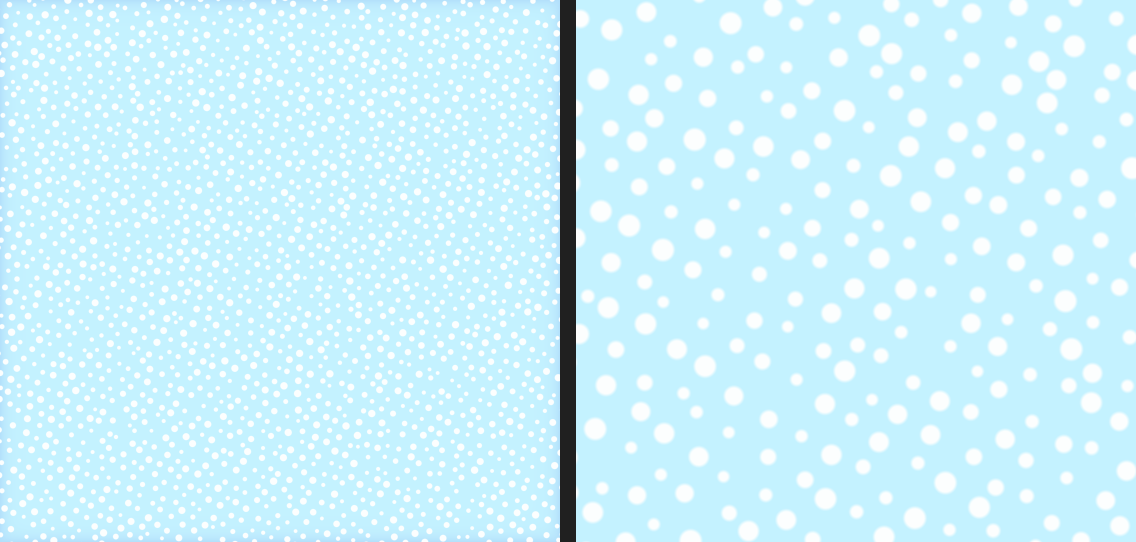
Left: the whole. Right: its middle third, enlarged.
This pattern is drawn by a Shadertoy shader. Its source:

```glsl
// Three random values in 0..1 for a cell
vec3 hash3(vec2 cell) {
    vec3 p = fract(vec3(cell.xyx) * vec3(0.1031, 0.1030, 0.0973));
    p += dot(p, p.yxz + 33.33);
    return fract((p.xxy + p.yzz) * p.zyx);
}

// Coverage of one dot per cell; every dot stays inside its own cell
float scatteredDots(vec2 p, float softness) {
    // Slide each row by a random amount to break up the columns
    float row = floor(p.y);
    p.x += 7.0 * hash3(vec2(row + 200.0, 91.0)).x;

    vec2 cell = floor(p);
    vec3 rnd = hash3(cell + 200.0);
    float radius = mix(0.15, 0.3, rnd.z);
    vec2 jitter = (2.0 * rnd.xy - 1.0) * (0.45 - radius);
    float dist = length(p - cell - 0.5 - jitter) - radius;
    return 1.0 - smoothstep(-softness, softness, dist);
}

void mainImage(out vec4 fragColor, in vec2 fragCoord) {
    const float dotsPerHeight = 44.0;
    vec2 uv = fragCoord / iResolution.y;
    vec2 size = iResolution.xy / iResolution.y;

    // Pale sky ground with a narrow blue fade along the borders
    vec2 toBorder = min(uv, size - uv);
    vec2 fade = exp(-toBorder / 0.011);
    float border = 1.0 - (1.0 - fade.x) * (1.0 - fade.y);
    vec3 color = mix(vec3(0.768, 0.948, 1.0), vec3(0.70, 0.875, 0.985), border);

    // Soft white dots on a turned grid
    float angle = 0.6;
    mat2 turn = mat2(cos(angle), sin(angle), -sin(angle), cos(angle));
    float softness = max(0.06, 0.6 * dotsPerHeight / iResolution.y);
    float dots = scatteredDots(turn * uv * dotsPerHeight, softness);
    color = mix(color, vec3(0.99, 0.997, 0.995), dots);

    fragColor = vec4(color, 1.0);
}
```
